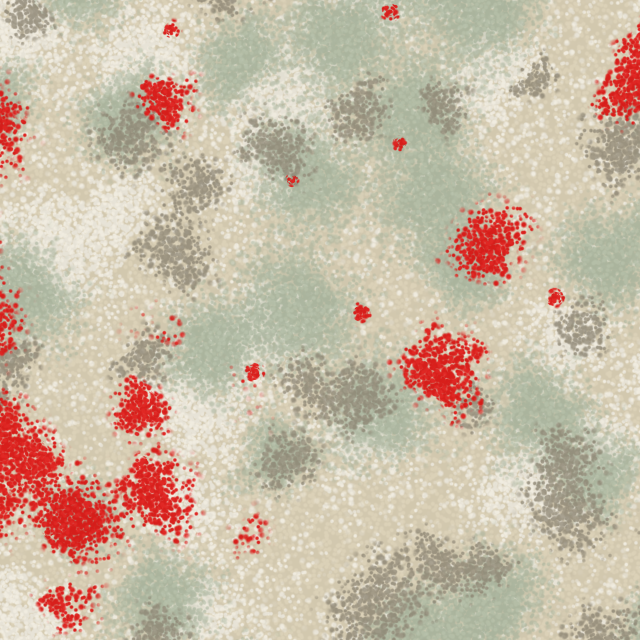
Reproduce this texture procedurally as a Shadertoy shader.

```glsl
// Sponged paint: clouds of sage, taupe and red dabs over a cream ground.
// Scattered soft blobs set the density of each paint, and jittered cellular
// dots turn that density into fine, soft-edged grain.

vec3 hash3(vec2 p) {
    vec3 q = fract(p.xyx * vec3(0.1031, 0.1030, 0.0973));
    q += dot(q, q.yxz + 33.33);
    return fract((q.xxy + q.yzz) * q.zyx);
}

// Uneven outlines from layered sines.
vec2 ragged(vec2 p) {
    p += 0.010 * sin(p.yx * 31.0 + vec2(1.3, 4.1));
    p += 0.006 * sin(p.yx * 73.0 + vec2(2.7, 0.6));
    return p + 0.003 * sin(p.yx * 151.0 + vec2(5.2, 3.4));
}

// Density of scattered round blobs; radii are in grid cells.
float clouds(vec2 p, float grid, float share, vec2 radii, float seed) {
    vec2 q = p * grid, cell = floor(q);
    float gap = 1.0;
    for (int y = -1; y <= 1; y++)
    for (int x = -1; x <= 1; x++) {
        vec2 id = cell + vec2(x, y);
        vec3 h = hash3(id + seed);
        float present = step(hash3(id + seed + 57.0).x, share);
        vec2 d = (q - id - h.xy) / mix(radii.x, radii.y, h.z);
        gap *= 1.0 - present * exp(-dot(d, d));
    }
    return 1.0 - gap;
}

// Coverage by small soft dots, each kept where the density exceeds its hash.
float grain(vec2 p, float grid, float density, float seed) {
    vec2 q = p * grid, cell = floor(q);
    float gap = 1.0;
    for (int y = -1; y <= 1; y++)
    for (int x = -1; x <= 1; x++) {
        vec2 id = cell + vec2(x, y);
        vec3 h = hash3(id + seed);
        float kept = smoothstep(h.z, h.z + 0.12, density);
        gap *= 1.0 - kept * (1.0 - smoothstep(0.25, 0.9, length(q - id - h.xy)));
    }
    return 1.0 - gap;
}

// Coarse and fine dots together.
float dabs(vec2 p, float density, float seed) {
    float coarse = grain(p, 140.0, density, seed);
    float fine = grain(p, 215.0, density, seed + 31.0);
    return 1.0 - (1.0 - coarse) * (1.0 - fine);
}

void mainImage(out vec4 fragColor, in vec2 fragCoord) {
    vec2 p = fragCoord / iResolution.y;
    vec2 w = ragged(p);

    vec3 cream = vec3(0.84, 0.80, 0.70);
    vec3 chalk = vec3(0.95, 0.94, 0.91);
    vec3 sage = vec3(0.67, 0.715, 0.625);
    vec3 taupe = vec3(0.565, 0.535, 0.465);
    vec3 red = vec3(0.86, 0.10, 0.09);

    // Cream ground with chalky patches
    float chalkDensity = 0.14 + 0.7 * clouds(w, 6.0, 0.5, vec2(0.25, 0.45), 11.0);
    vec3 color = mix(cream, chalk, 0.75 * dabs(p, chalkDensity, 3.0));

    // Smooth sage washes
    float sageDensity = clouds(w, 6.0, 0.55, vec2(0.28, 0.48), 83.0);
    float sageGrain = dabs(p, 1.1 * sageDensity, 17.0);
    color = mix(color, sage, 0.92 * mix(sageGrain, smoothstep(0.1, 0.8, sageDensity), 0.4));

    // Coarser taupe speckle
    float taupeDensity = clouds(w, 8.0, 0.5, vec2(0.22, 0.48), 149.0);
    color = mix(color, taupe, 0.8 * dabs(p, 0.8 * taupeDensity, 41.0));

    // Red spots: scattered, crowded at the lower left, and tiny specks
    float crowd = 1.0 - smoothstep(0.16, 0.30, length(p - vec2(0.16, 0.26)));
    float spots = clouds(w, 6.0, 0.17, vec2(0.18, 0.32), 211.0);
    spots = max(spots, crowd * clouds(w, 9.0, 0.5, vec2(0.28, 0.45), 263.0));
    spots = max(spots, clouds(p, 7.0, 0.16, vec2(0.05, 0.09), 307.0));
    color = mix(color, red, 0.95 * dabs(p, 1.05 * spots, 67.0));

    // Faint overall tooth
    color += 0.035 * (grain(p, 190.0, 0.5, 97.0) - 0.45);
    fragColor = vec4(color, 1.0);
}
```
